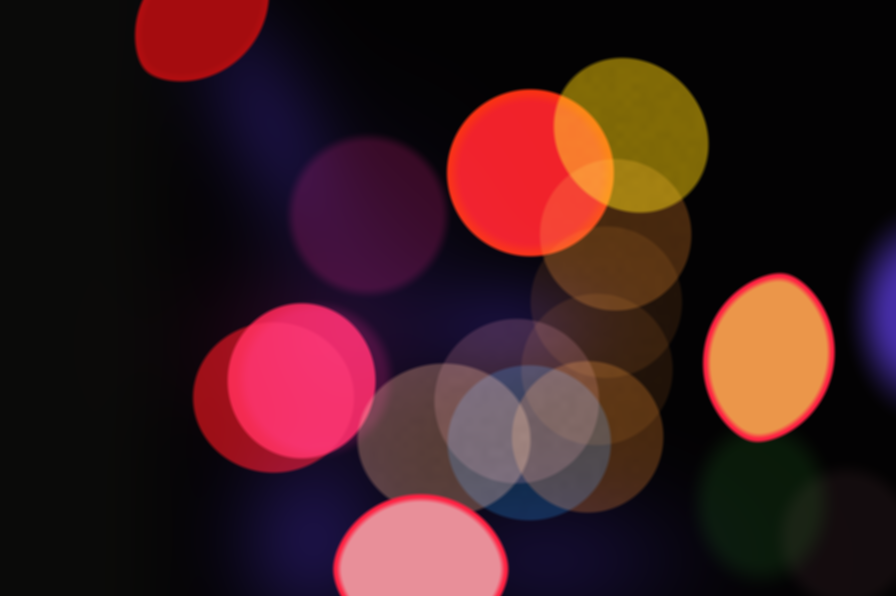
Give the GLSL for this background, as a Shadertoy shader.

```glsl
const vec3 NIGHT   = vec3(0.012, 0.008, 0.010);
const vec3 MOSS    = vec3(0.028, 0.032, 0.024);
const vec3 INDIGO  = vec3(0.085, 0.055, 0.235);
const vec3 VIOLET  = vec3(0.260, 0.170, 0.640);
const vec3 PLUM    = vec3(0.200, 0.025, 0.105);
const vec3 CRIMSON = vec3(0.600, 0.045, 0.055);
const vec3 SCARLET = vec3(0.945, 0.125, 0.155);
const vec3 EMBER   = vec3(0.980, 0.190, 0.060);
const vec3 ROSE    = vec3(0.880, 0.110, 0.230);
const vec3 GOLD    = vec3(0.500, 0.410, 0.015);
const vec3 BROWN   = vec3(0.270, 0.150, 0.045);
const vec3 MAUVE   = vec3(0.190, 0.115, 0.125);
const vec3 TAN     = vec3(0.320, 0.225, 0.165);
const vec3 TEAL    = vec3(0.030, 0.150, 0.245);
const vec3 FOREST  = vec3(0.025, 0.095, 0.025);
const vec3 ASH     = vec3(0.065, 0.040, 0.045);
const vec3 AMBER   = vec3(0.920, 0.590, 0.290);
const vec3 BLUSH   = vec3(0.910, 0.560, 0.600);
const vec3 HOT_RIM = vec3(1.000, 0.130, 0.260);

const float SOFT = 0.004;        // half-width of a disc edge
const float RIM = 0.015;         // width of the coloured rims
const float TIP_ROUND = 0.024;   // rounding of the lens tips
const float CHAIN_COUNT = 4.0;
const float MOTTLE_SCALE = 75.0;
const float MOTTLE_AMOUNT = 0.05;

float hash(vec2 p) {
    return fract(sin(dot(p, vec2(127.1, 311.7))) * 43758.5453);
}

float noise(vec2 p) {
    vec2 i = floor(p), f = fract(p);
    f = f * f * (3.0 - 2.0 * f);
    return mix(mix(hash(i), hash(i + vec2(1, 0)), f.x),
               mix(hash(i + vec2(0, 1)), hash(i + vec2(1, 1)), f.x), f.y);
}

// Turns the local y axis clockwise by the angle
vec2 tilt(vec2 q, float angle) {
    float c = cos(angle), s = sin(angle);
    return vec2(c * q.x - s * q.y, s * q.x + c * q.y);
}

float ellipseDist(vec2 q, vec2 radii) {
    return (length(q / radii) - 1.0) * min(radii.x, radii.y);
}

// Two crossing arcs with rounded tips on the local y axis
float lensDist(vec2 q, vec2 halfSize) {
    float r = dot(halfSize, halfSize) / (2.0 * halfSize.x);
    float side = sqrt(q.x * q.x + TIP_ROUND * TIP_ROUND);
    return length(vec2(side + r - halfSize.x, q.y)) - r;
}

float cover(float d, float soft) {
    return 1.0 - smoothstep(-soft, soft, d);
}

float glow(vec2 q, vec2 size) {
    q /= size;
    return exp(-dot(q, q));
}

vec3 screen(vec3 base, vec3 light) {
    return 1.0 - (1.0 - base) * (1.0 - light);
}

void addDisc(inout vec3 col, vec2 q, vec2 radii, vec3 light, float soft) {
    col = screen(col, light * cover(ellipseDist(q, radii), soft));
}

void addLens(inout vec3 col, float d, vec3 fill, vec3 rim) {
    vec3 body = mix(fill, rim, smoothstep(-RIM, -0.2 * RIM, d));
    col = mix(col, body, cover(d, SOFT));
}

void mainImage(out vec4 fragColor, in vec2 fragCoord) {
    vec2 p = fragCoord / iResolution.y;
    float mottle = 1.0 + MOTTLE_AMOUNT * (noise(p * MOTTLE_SCALE) - 0.5);

    // Dark ground and wide hazes
    vec3 col = NIGHT + MOSS * (1.0 - smoothstep(0.15, 0.38, p.x));
    col += INDIGO * 0.85 * glow(tilt(p - vec2(0.45, 0.80), -0.45), vec2(0.10, 0.21));
    col += INDIGO * 0.50 * glow(p - vec2(0.62, 0.47), vec2(0.19, 0.25));
    col += INDIGO * 0.75 * glow(p - vec2(0.86, 0.45), vec2(0.14, 0.09));
    col += INDIGO * 1.00 * glow(p - vec2(0.52, 0.09), vec2(0.13, 0.15));
    col += INDIGO * 0.70 * glow(p - vec2(0.92, 0.06), vec2(0.22, 0.13));
    col += PLUM * 0.45 * glow(p - vec2(0.50, 0.42), vec2(0.18, 0.13));
    col += VIOLET * cover(ellipseDist(p - vec2(1.545, 0.475), vec2(0.09, 0.13)), 0.045);

    // Faint blurred discs
    addDisc(col, p - vec2(1.278, 0.157), vec2(0.105, 0.125), FOREST, 0.025);
    addDisc(col, p - vec2(1.420, 0.098), vec2(0.108, 0.112), ASH, 0.020);
    addDisc(col, p - vec2(0.618, 0.639), vec2(0.131), PLUM, 0.012);

    // Chain of brown discs, dimmer in the middle
    for (float i = 0.0; i < CHAIN_COUNT; i++) {
        float t = i / (CHAIN_COUNT - 1.0);
        float strength = mix(0.35, 1.0, pow(2.0 * t - 1.0, 2.0));
        vec2 center = mix(vec2(1.033, 0.606), vec2(0.986, 0.267), t);
        addDisc(col, p - center, vec2(0.127), BROWN * strength * mottle, SOFT);
    }

    // Overlapping pale cluster
    addDisc(col, p - vec2(0.867, 0.327), vec2(0.138), MAUVE * mottle, SOFT);
    addDisc(col, p - vec2(0.745, 0.262), vec2(0.145, 0.128), TAN * mottle, SOFT);
    addDisc(col, p - vec2(0.888, 0.257), vec2(0.137, 0.130), TEAL * mottle, SOFT);

    // Red group at the left
    addDisc(col, p - vec2(0.530, 0.363), vec2(0.124), PLUM, 0.014);
    addDisc(col, p - vec2(0.459, 0.333), vec2(0.135, 0.126), CRIMSON, SOFT);
    addDisc(col, p - vec2(0.506, 0.361), vec2(0.124, 0.130), ROSE, SOFT);

    // Bright red and gold pair
    float redDist = ellipseDist(p - vec2(0.890, 0.710), vec2(0.140));
    vec3 red = mix(SCARLET, EMBER, smoothstep(-0.025, 0.0, redDist));
    col = screen(col, red * cover(redDist, SOFT));
    addDisc(col, tilt(p - vec2(1.059, 0.773), 2.356), vec2(0.122, 0.137), GOLD * mottle, SOFT);

    // Lens-shaped lights
    addLens(col, lensDist(tilt(p - vec2(0.339, 0.976), 0.785), vec2(0.100, 0.145)), CRIMSON * 1.08, CRIMSON * 1.15);
    addLens(col, lensDist(tilt(p - vec2(1.290, 0.400), 0.200), vec2(0.112, 0.153)), AMBER, HOT_RIM);
    addLens(col, lensDist(tilt(p - vec2(0.706, 0.045), 1.571), vec2(0.128, 0.153)), BLUSH, HOT_RIM);

    fragColor = vec4(clamp(col, 0.0, 1.0), 1.0);
}
```
